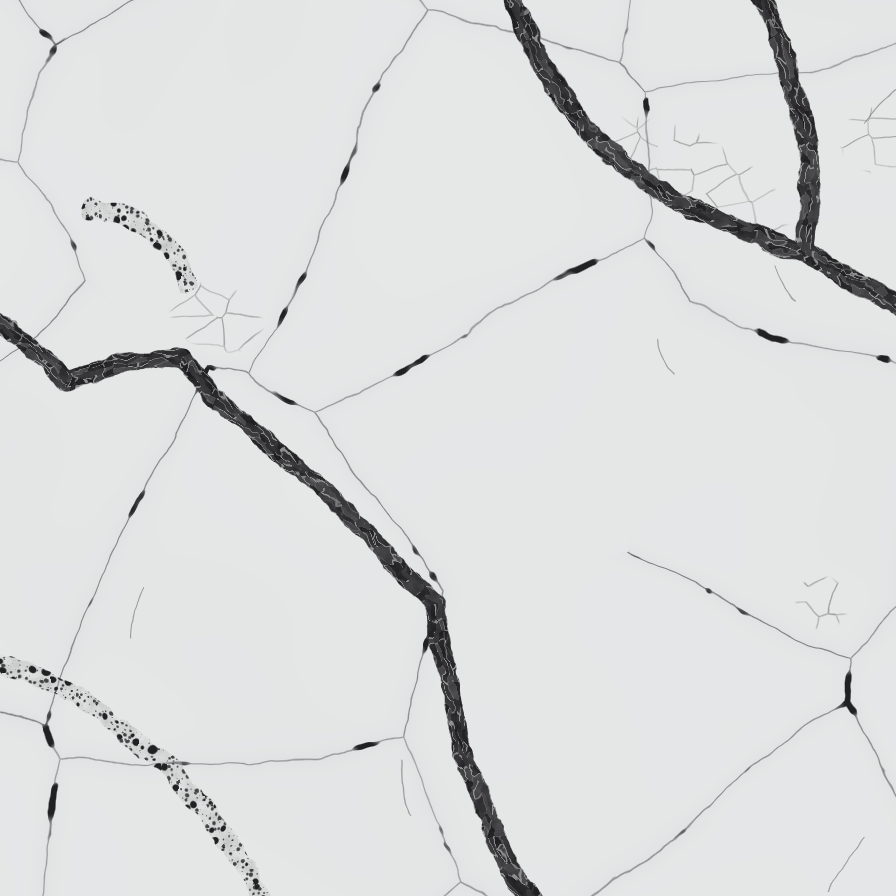
Write a Shadertoy shader that draws this texture.

```glsl
// White marble with thick black veins, speckled veins, fine cracks and pebbly patches.
#define STONE vec3(0.898, 0.903, 0.904)
#define INK vec3(0.13, 0.13, 0.14)
#define VEIN_WIDTH 0.0108
#define SPECKLE_WIDTH 0.0105
#define CRACK_SCALE 3.0
#define CRACK_KEEP 0.76
#define CRACK_WIDTH 0.0006
#define BEAD_WIDTH 0.0028
#define PEBBLE_SCALE 31.0
#define TICKS 6
#define SEED vec2(3.7, 11.2)

vec2 hash2(vec2 p) {
    vec3 q = fract(p.xyx * vec3(0.1031, 0.1030, 0.0973));
    q += dot(q, q.yzx + 33.33);
    return fract((q.xx + q.yz) * q.zy);
}

// Layered, turned sines, roughly -1 to 1
float ripple(vec2 p) {
    float sum = 0.0, amp = 0.55;
    for (int i = 0; i < 4; i++) {
        p = mat2(0.8, 0.6, -0.6, 0.8) * p * 1.7 + 0.5 * sin(p.yx) + 1.3;
        sum += amp * sin(p.x) * cos(p.y);
        amp *= 0.6;
    }
    return sum;
}

vec2 ripple2(vec2 p) { return vec2(ripple(p), ripple(p.yx + 41.0)); }

// Cellular noise: border distance, centre distance, border hash, cell hash
vec4 cells(vec2 p, float keep) {
    vec2 base = floor(p), f = p - base, home = vec2(0.0), toHome = vec2(9.0);
    for (int j = -1; j <= 1; j++)
    for (int i = -1; i <= 1; i++) {
        vec2 g = vec2(i, j);
        vec2 r = g + 0.1 + 0.8 * hash2(base + g + 100.0) - f;
        if (dot(r, r) < dot(toHome, toHome)) { toHome = r; home = g; }
    }
    float border = 9.0, borderHash = 0.0;
    for (int j = -2; j <= 2; j++)
    for (int i = -2; i <= 2; i++) {
        vec2 g = home + vec2(i, j);
        vec2 r = g + 0.1 + 0.8 * hash2(base + g + 100.0) - f;
        float h = hash2(2.0 * base + g + home + 257.0).x;
        if ((i == 0 && j == 0) || h > keep) continue;
        float d = dot(0.5 * (toHome + r), normalize(r - toHome));
        if (d < border) { border = d; borderHash = h; }
    }
    return vec4(border, length(toHome), borderHash, hash2(base + home + 31.0).y);
}

// Bent stroke from a to b: signed distance across, position along
vec2 stroke(vec2 p, vec2 a, vec2 b, float bend) {
    float len = length(b - a);
    vec2 dir = (b - a) / len;
    vec2 q = vec2(dot(p - a, dir), dot(p - a, vec2(-dir.y, dir.x)));
    float h = clamp(q.x / len, 0.0, 1.0);
    float slope = 4.0 * bend * (1.0 - 2.0 * h) / len;
    float across = (q.y - 4.0 * bend * h * (1.0 - h)) * inversesqrt(1.0 + slope * slope);
    return vec2(length(vec2(across, q.x - h * len)) * (across < 0.0 ? -1.0 : 1.0), q.x);
}

vec2 nearer(vec2 m, vec2 n) { return abs(m.x) < abs(n.x) ? m : n; }

float cover(float d, float width) {
    return clamp((width - d) / max(1.0 / iResolution.y, 0.0015) + 0.5, 0.0, 1.0);
}

float speckles(vec2 p, float scale) {
    vec4 c = cells(p * scale, 1.0);
    return cover(c.y / scale, (0.55 * c.w * c.w - 0.06) / scale);
}

void mainImage(out vec4 fragColor, in vec2 fragCoord) {
    vec2 p = fragCoord / iResolution.y;
    vec2 q = p + 0.010 * ripple2(p * 8.0) + 0.0015 * ripple2(p * 50.0);
    vec3 color = STONE + 0.005 * ripple(p * 3.0);

    // Pebbly patches
    vec4 patches[4] = vec4[4](vec4(0.775, 0.80, 0.125, 0.046), vec4(0.24, 0.65, 0.055, 0.04),
                              vec4(0.98, 0.84, 0.05, 0.04), vec4(0.92, 0.33, 0.03, 0.03));
    float inside = 0.0;
    for (int i = 0; i < 4; i++) {
        vec2 e = mat2(0.87, 0.49, -0.49, 0.87) * vec2(1.0, 1.0) * 0.0 + (q - patches[i].xy);
        e = vec2(0.87 * e.x - 0.49 * e.y, 0.49 * e.x + 0.87 * e.y) / patches[i].zw;
        inside = max(inside, 1.0 - smoothstep(0.85, 1.0, length(e)));
    }
    if (inside > 0.0) {
        vec4 pebble = cells(q * PEBBLE_SCALE, 0.9);
        float rim = cover(pebble.x / PEBBLE_SCALE, 0.0007);
        color = mix(color, vec3(0.56), inside * rim * (0.4 + 0.6 * pebble.z));
    }

    // Fine cracks with dark beads
    vec2 jag = p + 0.02 * ripple2(p * 5.0) + 0.0022 * ripple2(p * 45.0);
    vec4 crack = cells(jag * CRACK_SCALE + SEED, CRACK_KEEP);
    float gap = crack.x / CRACK_SCALE;
    float bead = smoothstep(0.28, 0.6, ripple(p * 24.0));
    color -= vec3(0.022, 0.018, 0.016) * exp(-gap * 140.0);
    float line = cover(gap, CRACK_WIDTH + BEAD_WIDTH * bead);
    color = mix(color, mix(vec3(0.36), INK, bead), line * mix(0.55 + 0.4 * crack.z, 1.0, bead));

    // Short lone ticks
    for (int i = 0; i < TICKS; i++) {
        vec2 spot = hash2(vec2(i, 17)), turn = hash2(vec2(i, 71));
        float angle = 0.5 + 1.8 * turn.x;
        vec2 reach = (0.02 + 0.015 * turn.y) * vec2(cos(angle), sin(angle));
        float d = abs(stroke(jag, spot - reach, spot + reach, 0.004).x);
        color = mix(color, vec3(0.42), 0.75 * cover(d, 0.0005));
    }

    // Speckled veins
    float band = nearer(stroke(q, vec2(-0.02, 0.26), vec2(0.30, -0.02), 0.05),
                        stroke(q, vec2(0.10, 0.765), vec2(0.21, 0.69), 0.02)).x;
    float bandMask = cover(abs(band), SPECKLE_WIDTH + 0.003 * ripple(p * 60.0));
    if (bandMask > 0.0) {
        color = mix(color, vec3(0.72), bandMask * (0.35 + 0.35 * ripple(p * 90.0)));
        color = mix(color, INK, bandMask * max(speckles(q, 95.0), 0.8 * speckles(q + 5.0, 190.0)));
    }

    // Thick black veins: one long diagonal, and a forked one
    vec2 vein = stroke(q, vec2(-0.02, 0.65), vec2(0.07, 0.57), 0.008);
    vein = nearer(vein, stroke(q, vec2(0.07, 0.57), vec2(0.21, 0.60), 0.008));
    vein = nearer(vein, stroke(q, vec2(0.21, 0.60), vec2(0.49, 0.33), -0.01));
    vein = nearer(vein, stroke(q, vec2(0.49, 0.33), vec2(0.61, -0.02), -0.03));
    vein = nearer(vein, stroke(q, vec2(0.565, 1.02), vec2(0.90, 0.72), -0.065));
    vein = nearer(vein, stroke(q, vec2(0.90, 0.72), vec2(1.03, 0.63), 0.004));
    vein = nearer(vein, stroke(q, vec2(0.84, 1.02), vec2(0.90, 0.72), 0.02));
    float edge = VEIN_WIDTH + 0.0022 * ripple(p * 35.0) + 0.0016 * ripple(p * 110.0);
    float veinMask = cover(abs(vein.x), edge);
    if (veinMask > 0.0) {
        // Fibrous grain with pale wisps
        vec4 grain = cells(vec2(vein.y * 65.0, vein.x * 190.0) + 0.8 * ripple2(p * 60.0), 1.0);
        float wisp = (1.0 - smoothstep(0.03, 0.17, grain.x)) * smoothstep(0.35, 0.9, grain.z);
        vec3 fibre = INK + 0.16 * grain.w + 0.04 * ripple(p * 120.0);
        color = mix(color, mix(fibre, vec3(0.66), 0.8 * wisp), veinMask);
    }
    fragColor = vec4(clamp(color, 0.0, 1.0), 1.0);
}
```
